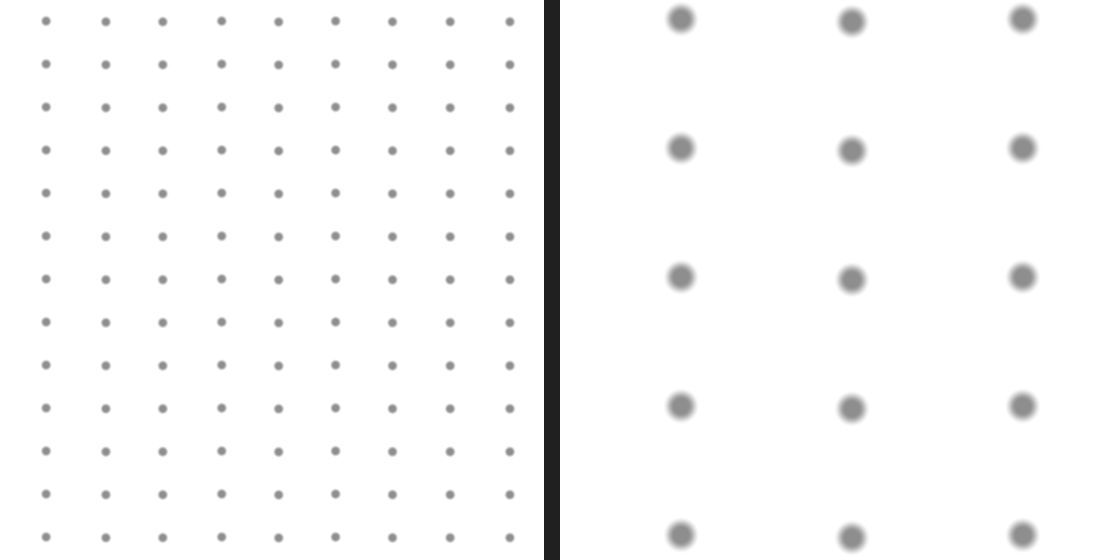
Left: the whole. Right: its middle third, enlarged.
Write a Shadertoy shader that draws this pattern.

```glsl
// Sparse grid of soft grey dots on white, with slightly uneven columns.

// Lengths are fractions of the canvas height
#define COLUMNS 9
#define ROWS 13.0
#define FIRST_DOT vec2(0.0824, 0.0389)
#define PITCH vec2(0.10352, 0.07678)
#define CORE_RADIUS 0.0039
#define FADE_RADIUS 0.0111
#define DOT_GREY 0.555
#define PAPER vec3(1.0)

// Sideways drift of each column from even spacing, in thousandths
const float columnDrift[COLUMNS] = float[](0.0, 3.2, 1.3, 3.0, 1.2, -0.7, -2.6, -3.1, 0.0);
// Upward lift of each column, in thousandths
const float columnLift[COLUMNS] = float[](1.3, 0.0, 0.0, 1.3, -0.3, 1.3, 0.0, 0.0, 0.0);

// Ink coverage of one blurred dot at a distance from its centre
float softDot(float dist, float pixel) {
    float fadeEnd = max(FADE_RADIUS, CORE_RADIUS + 1.5 * pixel);
    return 1.0 - smoothstep(CORE_RADIUS, fadeEnd, dist);
}

void mainImage(out vec4 fragColor, in vec2 fragCoord) {
    // Position measured from the top left corner
    float pixel = 1.0 / iResolution.y;
    vec2 pos = vec2(fragCoord.x, iResolution.y - fragCoord.y) * pixel;

    // Nearest dot in each column, limited to the rows that exist
    float ink = 0.0;
    for (int i = 0; i < COLUMNS; i++) {
        vec2 centre = FIRST_DOT + vec2(columnDrift[i], -columnLift[i]) * 0.001;
        centre.x += float(i) * PITCH.x;
        float row = clamp(round((pos.y - centre.y) / PITCH.y), 0.0, ROWS - 1.0);
        centre.y += row * PITCH.y;
        ink = max(ink, softDot(distance(pos, centre), pixel));
    }

    fragColor = vec4(mix(PAPER, vec3(DOT_GREY), ink), 1.0);
}
```
